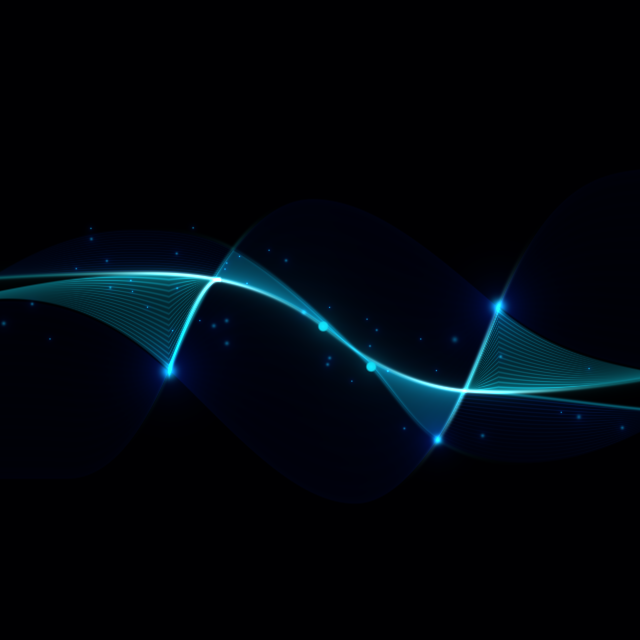
Reproduce this background procedurally as a three.js fragment shader.

```glsl
varying vec2 vUv;

const vec3 NIGHT = vec3(0.0, 0.0, 0.006);
const vec3 NAVY = vec3(0.0, 0.004, 0.036);
const vec3 BLUE = vec3(0.005, 0.09, 0.48);
const vec3 TEAL = vec3(0.02, 0.33, 0.40);
const vec3 CYAN = vec3(0.06, 0.72, 0.78);
const vec3 WHITE = vec3(0.75, 1.0, 1.0);
const vec2 PINCH_LEFT = vec2(0.264, 0.420);
const vec2 PINCH_RIGHT = vec2(0.779, 0.521);
const vec2 PINCH_LOW = vec2(0.684, 0.3125);
const vec2 BEAD_UPPER = vec2(0.505, 0.490);
const vec2 BEAD_LOWER = vec2(0.580, 0.427);
const float BEAD_RADIUS = 0.0075;
const float EDGE = 0.004;
const float STRANDS = 17.0;
const int SPECKS = 44;

float hash(float n) { return fract(sin(n * 91.35) * 4375.85); }

float bump(float d, float width) { return exp(-d * d / (width * width)); }

// Cubic segment: ends hold x0, y0, x1, y1; slopes are given at both ends
float arc(float x, vec4 ends, vec2 slopes) {
  float span = ends.z - ends.x;
  float t = clamp((x - ends.x) / span, 0.0, 1.0);
  float s = 1.0 - t;
  return mix(ends.y, ends.w, t * t * (3.0 - 2.0 * t))
    + span * t * s * (slopes.x * s - slopes.y * t);
}

float mainWave(float x) {
  if (x < 0.221) return arc(x, vec4(0.0, 0.566, 0.221, 0.573), vec2(0.06, 0.0));
  if (x < 0.505) return arc(x, vec4(0.221, 0.573, 0.505, 0.49), vec2(0.0, -0.75));
  if (x < 0.729) return arc(x, vec4(0.505, 0.49, 0.729, 0.389), vec2(-0.82, -0.08));
  return arc(x, vec4(0.729, 0.389, 1.0, 0.406), vec2(-0.06, 0.16));
}

float foldWave(float x) {
  if (x < 0.208) return arc(x, vec4(0.0, 0.577, 0.208, 0.643), vec2(0.6, 0.0));
  if (x < 0.371) return arc(x, vec4(0.208, 0.643, 0.371, 0.607), vec2(0.0, -0.6));
  if (x < 0.58) return arc(x, vec4(0.371, 0.607, 0.58, 0.428), vec2(-0.6, -1.0));
  if (x < 0.684) return arc(x, vec4(0.58, 0.428, 0.684, 0.3125), vec2(-1.15, -0.6));
  if (x < 0.82) return arc(x, vec4(0.684, 0.3125, 0.82, 0.275), vec2(-0.6, 0.0));
  return arc(x, vec4(0.82, 0.275, 1.0, 0.323), vec2(0.0, 0.5));
}

float riseWave(float x) {
  if (x < 0.264) return arc(x, vec4(0.104, 0.25, PINCH_LEFT), vec2(0.0, 2.4));
  if (x < 0.488) return arc(x, vec4(PINCH_LEFT, 0.488, 0.691), vec2(2.5, 0.0));
  if (x < 0.779) return arc(x, vec4(0.488, 0.691, PINCH_RIGHT), vec2(0.0, -0.85));
  return arc(x, vec4(PINCH_RIGHT, 1.0, 0.424), vec2(-0.85, -0.2));
}

float dipWave(float x) {
  if (x < 0.264) return arc(x, vec4(0.0, 0.531, PINCH_LEFT), vec2(0.04, -0.95));
  if (x < 0.555) return arc(x, vec4(PINCH_LEFT, 0.555, 0.211), vec2(-0.95, 0.0));
  if (x < 0.684) return arc(x, vec4(0.555, 0.211, PINCH_LOW), vec2(0.0, 1.5));
  if (x < 0.779) return arc(x, vec4(PINCH_LOW, PINCH_RIGHT), vec2(1.5, 2.7));
  return arc(x, vec4(PINCH_RIGHT, 1.0, 0.737), vec2(2.5, 0.1));
}

vec4 waves(float x) { return vec4(mainWave(x), foldWave(x), riseWave(x), dipWave(x)); }

float between(float y, float low, float high) {
  return smoothstep(0.0, EDGE, y - low) * smoothstep(0.0, EDGE, high - y);
}

// Fine threads that follow both borders of a sheet
float strands(float y, float low, float high) {
  float gap = max(high - low, 0.001);
  float thread = 0.5 + 0.5 * cos(6.2832 * STRANDS * (y - low) / gap);
  return thread * thread * smoothstep(0.03, 0.09, gap);
}

vec3 spark(vec2 p, vec2 center, float radius) {
  float d = length(p - center);
  return CYAN * bump(d, radius) + BLUE * 0.6 * exp(-d / (radius * 2.2));
}

void main() {
  vec2 p = vUv;
  float x = p.x, y = p.y;
  vec4 w = waves(x);
  vec4 slope = (waves(x + 0.001) - w) / 0.001;
  vec4 dist = abs(y - w) / sqrt(1.0 + slope * slope);
  float tail = arc(x, vec4(0.729, 0.389, 1.0, 0.361), vec2(-0.05, -0.1));
  float bandTop = min(w.x, arc(x, vec4(0.0, 0.547, 0.22, 0.573), vec2(0.2, 0.0)));
  float pinch = min(length(p - PINCH_LEFT), min(length(p - PINCH_RIGHT), length(p - PINCH_LOW)));

  // Dark lobes and the haze inside the central eye
  float low = min(w.z, w.w), high = max(w.z, w.w);
  float eye = between(y, w.w, w.z);
  float lobe = between(y, low, high);
  vec3 color = NIGHT + NAVY * lobe * (0.55 + 0.4 * eye + 0.15 * strands(y, low, high));
  color += eye * TEAL * 0.3 * exp(-dist.x / 0.035) * bump(x - 0.52, 0.2);
  color += BLUE * (0.3 * exp(-pinch / 0.04) + 0.06 * exp(-min(dist.z, dist.w) / 0.008)) * lobe;

  // Folded sheet: teal inside the eye, blue threads outside
  float under = x < 0.729 ? w.x : tail;
  low = min(under, w.y);
  high = max(under, w.y);
  float fold = between(y, low, high);
  float thread = strands(y, low, high);
  color += fold * eye * TEAL * (0.45 + 0.6 * exp(-dist.x / 0.025));
  color += fold * (1.0 - eye) * (NAVY + (BLUE * 0.22 + TEAL * 0.1) * (0.35 + thread) * exp(-abs(y - under) / 0.04));

  // Outer teal sheets, brightest along their narrow bands
  low = max(w.z, w.w);
  float left = between(y, low, bandTop) * (0.45 + 0.35 * strands(y, low, bandTop));
  high = min(w.z, w.w);
  float right = between(y, w.x, high) * (0.45 + 0.35 * strands(y, w.x, high));
  float band = exp(-abs(y - bandTop) / 0.016) * left + exp(-dist.x / 0.016) * right;
  color += TEAL * (left + right) * (0.75 + 0.8 * exp(-pinch / 0.06)) + CYAN * band * 0.9;

  // Luminous outlines
  float shine = bump(x - 0.3, 0.14) + bump(x - 0.73, 0.13);
  color += mix(CYAN * 0.6, WHITE, min(shine, 1.0)) * bump(dist.x, 0.0028) * (0.55 + 0.45 * shine);
  color += CYAN * 0.25 * exp(-dist.x / 0.007) * (0.4 + shine);
  color += TEAL * bump(dist.y, 0.003) * bump(x - 0.53, 0.13);
  color += CYAN * 0.5 * bump(dist.z, 0.003) * bump(x - 0.32, 0.05);
  color += mix(CYAN, WHITE, 0.3) * bump(dist.w, 0.0035) * bump(x - 0.735, 0.045);
  color += TEAL * bump(y - tail, 0.0025) * smoothstep(0.73, 0.78, x);
  float hook = arc(x, vec4(PINCH_LEFT, 0.345, 0.563), vec2(2.9, -0.1));
  float hookSlope = mix(2.9, 0.2, smoothstep(0.29, 0.345, x));
  float hookDist = (y - hook) / sqrt(1.0 + hookSlope * hookSlope);
  color += mix(CYAN, WHITE, smoothstep(0.28, 0.34, x)) * bump(hookDist, 0.003) * between(x, 0.262, 0.347);

  // Pinch lights, beads and scattered specks
  color += spark(p, PINCH_LEFT, 0.011) + spark(p, PINCH_RIGHT, 0.011) + spark(p, PINCH_LOW, 0.007);
  float bead = min(length(p - BEAD_UPPER), length(p - BEAD_LOWER));
  color = mix(color, CYAN * 1.1, smoothstep(BEAD_RADIUS + 0.002, BEAD_RADIUS - 0.002, bead));
  color += TEAL * 0.4 * exp(-bead / 0.012);
  for (int i = 0; i < SPECKS; i++) {
    float id = float(i) + 1.0;
    float sx = hash(id);
    vec2 center = vec2(sx, mainWave(sx) + (hash(id + 50.3) - 0.5) * 0.2);
    float size = hash(id + 97.1);
    color += spark(p, center, mix(0.0012, 0.0045, size * size * size)) * mix(0.6, 0.35, size);
  }
  gl_FragColor = vec4(min(color, 1.0), 1.0);
}
```
